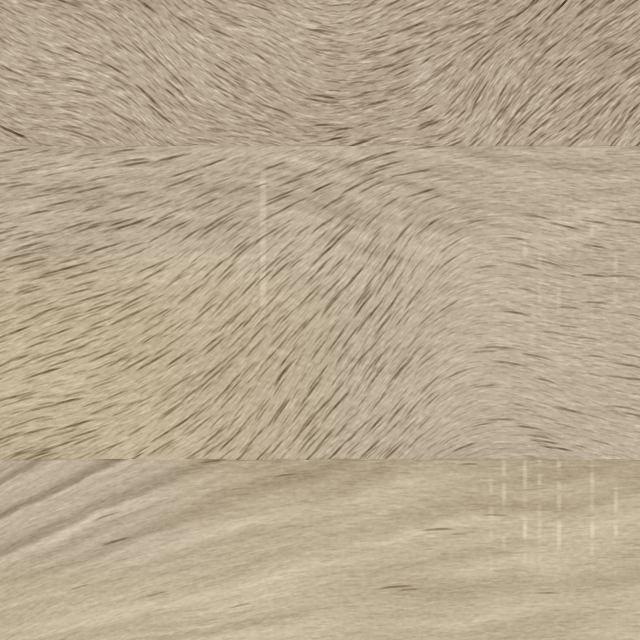
Write a three.js fragment shader that draws this texture.

```glsl
// Pale sawn oak: three boards with growth rings, slanted pores and saw marks.
varying vec2 vUv;

const vec3 OAK = vec3(0.735, 0.677, 0.592);
const float LOWER_SEAM = 0.282;
const float UPPER_SEAM = 0.772;

float hash(vec2 p) {
  return fract(sin(dot(p, vec2(127.1, 311.7))) * 43758.545);
}

vec2 gradientAt(vec2 cell) {
  float a = 6.2832 * hash(cell);
  return vec2(cos(a), sin(a));
}

// Gradient noise, roughly -0.7 to 0.7
float noise(vec2 p) {
  vec2 i = floor(p), f = fract(p);
  vec2 u = f * f * f * (f * (f * 6.0 - 15.0) + 10.0);
  vec2 e = vec2(1.0, 0.0);
  float low = mix(dot(gradientAt(i), f), dot(gradientAt(i + e), f - e), u.x);
  float high = mix(dot(gradientAt(i + e.yx), f - e.yx), dot(gradientAt(i + 1.0), f - 1.0), u.x);
  return mix(low, high, u.y);
}

// 0 = bottom board, 1 = middle, 2 = top
float boardAt(vec2 p) {
  float y = p.y + 0.003 * noise(vec2(p.x * 14.0, 3.0));
  return step(LOWER_SEAM, y) + step(UPPER_SEAM, y);
}

// Direction of the pores in radians
float poreAngle(vec2 p, float board) {
  float wander = 0.5 * noise(p * 6.0 + 8.0);
  if (board > 1.5) return mix(-0.45, 0.75, smoothstep(0.35, 0.8, p.x)) + 1.6 * wander;
  if (board < 0.5) return 0.5 * exp(-3.0 * p.x) + 0.4 * wander;
  float slant = 0.35 + 0.5 * smoothstep(0.1, 0.45, p.x) - 1.05 * smoothstep(0.62, 0.85, p.x);
  return slant * (1.0 - 0.65 * smoothstep(0.6, 0.74, p.y)) + 0.6 * wander;
}

// Share of cells that hold a long pore
float poreDensity(vec2 p, float board) {
  if (board > 1.5) return 0.3 + 0.4 * smoothstep(0.5, 0.8, p.x);
  if (board < 0.5) return 0.03;
  return 0.85 - 0.6 * smoothstep(0.55, 0.75, p.x) - 0.3 * smoothstep(0.62, 0.72, p.y);
}

// Tapered strokes, one per cell, that stop at the seams
float strokes(vec2 p, float cell, float halfLength, float halfWidth, bool sparse, float seed) {
  float board = boardAt(p), sum = 0.0;
  for (int j = -2; j <= 2; j++) {
    for (int i = -2; i <= 2; i++) {
      vec2 id = floor(p / cell) + vec2(float(i), float(j));
      vec2 key = id + seed;
      vec2 center = (id + vec2(hash(key), hash(key + 37.0))) * cell;
      float share = sparse ? poreDensity(center, board) : 0.8;
      if (hash(key + 71.0) > share || boardAt(center) != board) continue;
      float a = poreAngle(center, board), size = hash(key + 113.0);
      vec2 d = p - center, dir = vec2(cos(a), sin(a));
      float along = dot(d, dir) / (halfLength * mix(0.35, 1.0, size));
      float across = abs(dot(d, vec2(-dir.y, dir.x)) + 0.0015 * along * along);
      float width = halfWidth * mix(0.65, 1.0, size);
      float body = 1.0 - smoothstep(0.15 * width, width, across);
      sum += body * (1.0 - smoothstep(0.3, 1.0, abs(along))) * mix(0.4, 1.0, size);
    }
  }
  return min(sum, 1.3);
}

// Pale broken upright lines left by the saw
float sawMarks(vec2 p) {
  float column = floor(p.x * 36.0);
  float x = (fract(p.x * 36.0) - 0.3 - 0.4 * hash(vec2(column, 5.0))) / 36.0;
  float line = (1.0 - smoothstep(0.001, 0.0055, abs(x))) * step(0.35, hash(vec2(column, 9.0)));
  float lower = smoothstep(0.55, 0.8, p.x) * smoothstep(0.08, 0.16, p.y) * step(p.y, LOWER_SEAM);
  float right = smoothstep(0.76, 0.84, p.x) * smoothstep(0.48, 0.54, p.y) * (1.0 - smoothstep(0.58, 0.74, p.y));
  float broken = smoothstep(-0.25, 0.3, noise(vec2(column * 3.7, p.y * 38.0)));
  float single = 1.0 - smoothstep(0.002, 0.007, abs(p.x - 0.411));
  single *= smoothstep(0.48, 0.54, p.y) * (1.0 - smoothstep(0.7, 0.77, p.y));
  return line * broken * (lower + 0.7 * right) + 0.75 * single;
}

void main() {
  vec2 p = vUv;
  float board = boardAt(p);
  float warp = noise(p * vec2(5.0, 9.0)) + 0.4 * noise(p * 24.0);
  vec3 color = OAK;
  float tone = 0.035 * noise(p * vec2(3.0, 6.0) + board * 17.0);

  if (board > 1.5) {
    // Top: greyer, rough and curly
    color += vec3(-0.035, -0.038, -0.03);
    tone += 0.05 * noise(vec2(p.x * 28.0, p.y * 85.0 + 5.0 * warp));
  } else if (board > 0.5) {
    // Middle: wavy rings above, a yellow cast at the left
    float ring = p.y + 0.1 * smoothstep(0.42, 0.9, p.x) - 0.02 * sin(p.x * 7.0) + 0.012 * warp;
    float ringArea = smoothstep(0.5, 0.66, p.y);
    tone += ringArea * (0.085 * noise(vec2(p.x * 5.0, ring * 50.0)) - 0.014);
    tone += 0.035 * noise(vec2(p.x * 12.0, ring * 110.0));
    color += vec3(0.014, 0.012, -0.012) * (1.0 - smoothstep(0.2, 0.7, p.x)) * (1.0 - ringArea);
  } else {
    // Bottom: rings sweep up from the left and flatten out
    float ring = p.y - 0.26 * (1.0 - exp(-2.5 * p.x)) * (0.3 + 2.5 * p.y) + 0.011 * warp;
    float phase = fract(0.3 - ring * 18.0);
    float band = phase * phase * (1.0 - smoothstep(0.85, 1.0, phase));
    float corner = (1.0 - smoothstep(0.15, 0.45, p.x)) * smoothstep(0.06, 0.17, p.y);
    tone += 0.022 - band * mix(0.06, 0.19, corner);
    tone += 0.085 * noise(vec2(p.x * 4.0, ring * 95.0));
    tone -= 0.055 * smoothstep(0.21, 0.27, p.y + 0.02 * warp) * smoothstep(0.2, 0.5, p.x);
    color += vec3(0.004, 0.006, -0.016) * (1.0 - corner);
  }

  // Fine fibres, long pores, saw marks and seams
  float rough = board > 1.5 ? 1.0 : (board > 0.5 ? 0.6 : 0.35);
  tone -= 0.11 * rough * strokes(p, 0.0095, 0.016, 0.0024, false, 3.0);
  tone += 0.085 * rough * strokes(p, 0.0095, 0.014, 0.0025, false, 211.0) + 0.008;
  tone += 0.035 * noise(p * vec2(110.0, 170.0)) + 0.02 * noise(p * 260.0);
  tone -= 0.2 * strokes(p, 0.021, 0.036, 0.003, true, 57.0);
  tone += 0.075 * sawMarks(p);
  float seam = min(abs(p.y - LOWER_SEAM), abs(p.y - UPPER_SEAM) + 0.001);
  tone -= 0.07 * (1.0 - smoothstep(0.0, 0.004, seam)) * smoothstep(-0.3, 0.3, noise(vec2(p.x * 9.0, board)));

  gl_FragColor = vec4(color + tone * vec3(1.0, 1.03, 1.04), 1.0);
}
```
